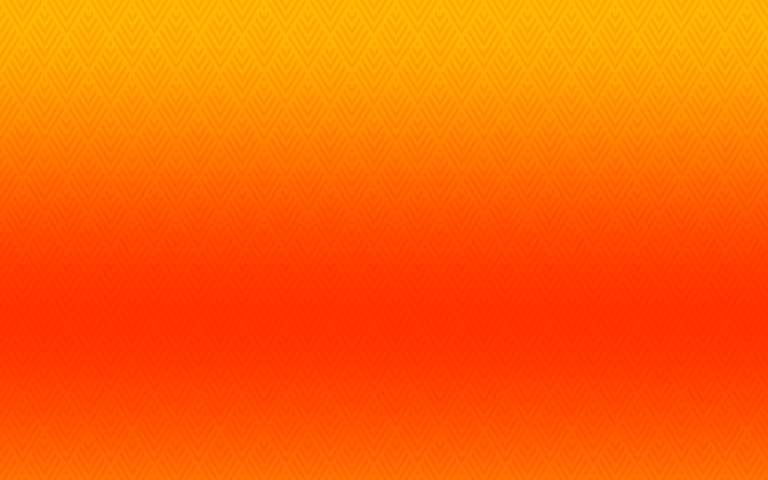
Give the GLSL for this background, as a WebGL 1 fragment shader.

```glsl
precision highp float;
uniform vec2 u_resolution;

// Vertical gradient: amber top, red band below the middle, orange base
float greenLevel(float y) {
  float upper = smoothstep(0.33, 1.0, y);
  float lower = pow(clamp((0.325 - y) / 0.325, 0.0, 1.0), 1.5);
  return 0.205 + 0.525 * upper + 0.25 * lower;
}

// Diamond lattice filled with nested downward chevrons; 1 inside dark stripes
float chevrons(vec2 p, float pixel) {
  vec2 q = (p - vec2(0.779, 0.629)) / vec2(0.0915, 0.149);
  vec2 cell = fract(vec2(q.x - q.y, -q.x - q.y));
  float blur = pixel / 0.0915;
  float inner = min(cell.x, cell.y);
  float outer = max(cell.x, cell.y);

  // Six stripes per diamond, framed by a light border
  float wave = abs(fract(6.0 * outer - 0.25) - 0.5);
  float stripe = 1.0 - smoothstep(0.25 - 3.0 * blur, 0.25 + 3.0 * blur, wave);
  float border = smoothstep(0.083 - 0.5 * blur, 0.083 + 0.5 * blur, inner);
  return stripe * border * smoothstep(0.0, blur, 1.0 - outer);
}

void main() {
  vec2 p = gl_FragCoord.xy / u_resolution.y;
  float shade = 1.0 - 0.11 * chevrons(p, 1.0 / u_resolution.y);
  gl_FragColor = vec4(1.0, greenLevel(p.y) * shade, 0.0, 1.0);
}
```
